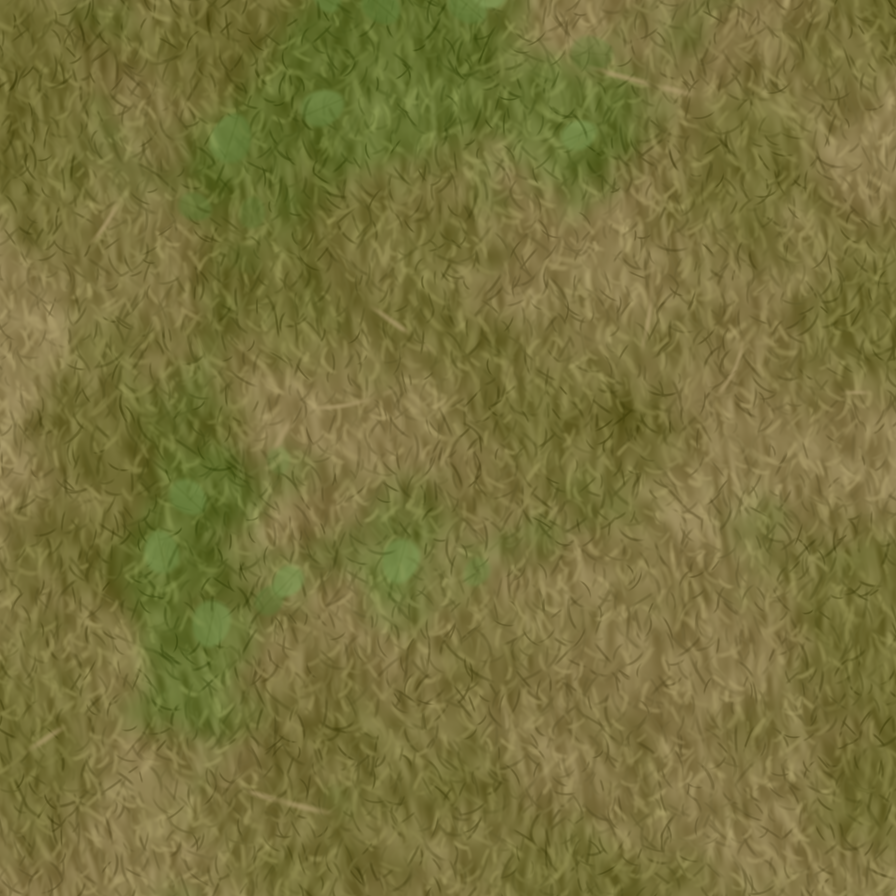
A WebGL 1 fragment shader for this texture:

```glsl
precision highp float;
// Dry, matted lawn with green weed patches, small round leaves and loose straw.
uniform vec2 u_resolution;

vec3 hash(vec2 p) {
  vec3 q = fract(p.xyx * vec3(0.1031, 0.1030, 0.0973));
  q += dot(q, q.yxz + 33.33);
  return fract((q.xxy + q.yzz) * q.zyx);
}

float noise(vec2 p) {
  vec2 i = floor(p), f = fract(p);
  f = f * f * (3.0 - 2.0 * f);
  return mix(mix(hash(i).x, hash(i + vec2(1, 0)).x, f.x),
             mix(hash(i + vec2(0, 1)).x, hash(i + vec2(1, 1)).x, f.x), f.y);
}

float fbm(vec2 p) {
  float sum = 0.0, gain = 0.53;
  for (int i = 0; i < 4; i++) {
    sum += gain * noise(p);
    p = mat2(1.6, 1.2, -1.2, 1.6) * p + 7.3;
    gain *= 0.5;
  }
  return sum;
}

// How much living green grows at a place, 0 to 1
float greenness(vec2 uv) {
  return smoothstep(0.51, 0.74, fbm(uv * 4.6 + 31.0));
}

// Coverage of a soft, bent stroke with faded tips
float stroke(vec2 p, float angle, float halfLength, float halfWidth, float bend) {
  vec2 dir = vec2(cos(angle), sin(angle));
  float t = dot(p, dir) / halfLength;
  float across = dot(p, vec2(-dir.y, dir.x)) + bend * halfLength * t * t;
  return (1.0 - smoothstep(0.0, halfWidth, abs(across)))
       * (1.0 - smoothstep(0.45, 1.0, abs(t)));
}

// One scattered layer of short blades, lighter or darker than the ground
vec3 addBlades(vec3 color, vec3 ground, vec2 uv, float cells, float seed) {
  vec2 p = uv * cells + seed * 3.7;
  vec2 cell = floor(p);
  for (int y = -1; y <= 1; y++) {
    for (int x = -1; x <= 1; x++) {
      vec2 id = cell + vec2(x, y);
      vec3 place = hash(id + seed * 57.0);
      vec3 look = hash(id + seed * 57.0 + 211.0);
      float angle = 1.65 + (place.z - 0.5) * 2.1 + (look.z - 0.5) * 0.9;
      float cover = stroke(p - id - place.xy, angle, mix(0.35, 0.75, look.x),
                           mix(0.09, 0.19, look.y), (look.z - 0.5) * 0.7);
      vec3 tone = mix(vec3(-0.16, -0.15, -0.13), vec3(0.14, 0.14, 0.12), look.y);
      color = mix(color, ground + tone, 0.62 * cover);
    }
  }
  return color;
}

// Rounded leaves that grow only in the green patches
vec3 addLeaves(vec3 color, vec2 uv) {
  vec2 p = uv * 12.0;
  vec2 cell = floor(p);
  for (int y = -1; y <= 1; y++) {
    for (int x = -1; x <= 1; x++) {
      vec2 id = cell + vec2(x, y);
      vec3 place = hash(id + 401.0);
      vec3 look = hash(id + 733.0);
      vec2 center = id + place.xy;
      float grows = step(0.35, look.x) * smoothstep(0.2, 0.5, greenness(center / 12.0));
      float angle = place.z * 6.28;
      vec2 dir = vec2(cos(angle), sin(angle));
      vec2 q = vec2(dot(p - center, dir), dot(p - center, vec2(-dir.y, dir.x)));
      q.y *= 1.25 + 0.6 * q.x;
      float radius = mix(0.17, 0.36, look.y);
      float cover = 1.0 - smoothstep(-0.06, 0.05, length(q) - radius);
      vec3 leaf = mix(vec3(0.36, 0.46, 0.20), vec3(0.50, 0.59, 0.33), look.z);
      leaf += 0.10 * q.y - 0.03 * (1.0 - smoothstep(0.0, 0.04, abs(q.y)));
      color = mix(color, leaf, 0.75 * grows * cover);
    }
  }
  return color;
}

// A few long pale stalks lying on top
vec3 addStraw(vec3 color, vec2 uv) {
  vec2 p = uv * 4.5 + 0.4;
  vec2 cell = floor(p);
  for (int y = -1; y <= 1; y++) {
    for (int x = -1; x <= 1; x++) {
      vec2 id = cell + vec2(x, y);
      vec3 place = hash(id + 911.0);
      vec3 look = hash(id + 127.0);
      float cover = stroke(p - id - place.xy, place.z * 3.14, mix(0.15, 0.42, look.x),
                           mix(0.018, 0.032, look.y), (look.y - 0.5) * 0.4);
      cover *= step(0.5, look.z) * smoothstep(0.1, 0.6, noise(uv * 45.0));
      color = mix(color, vec3(0.67, 0.60, 0.42), 0.7 * cover);
    }
  }
  return color;
}

void main() {
  vec2 uv = gl_FragCoord.xy / min(u_resolution.x, u_resolution.y);
  float green = greenness(uv);

  // Ground: olive to tan thatch, then green patches
  vec3 ground = mix(vec3(0.43, 0.41, 0.19), vec3(0.53, 0.47, 0.29),
                    smoothstep(0.3, 0.68, fbm(uv * 6.0 + 5.0)));
  ground = mix(ground, vec3(0.36, 0.42, 0.16), 0.85 * green);
  ground += 0.10 * (fbm(uv * 17.0 + 60.0) - 0.5);

  // Fine streaks that lean with a slow warp
  vec2 lean = uv + vec2(0.05 * noise(uv * 9.0) + 0.12 * uv.y, 0.0);
  vec3 color = ground + 0.15 * (noise(lean * vec2(120.0, 42.0)) - 0.5);

  // Matted blades, with leaves partly buried among them
  for (int i = 0; i < 5; i++) {
    color = addBlades(color, ground, uv, 30.0 + 4.0 * float(i), float(i) + 1.0);
  }
  color = addLeaves(color, uv);
  color = addBlades(color, mix(color, ground, 0.4), uv, 33.0, 8.0);
  color = addStraw(color, uv);
  gl_FragColor = vec4(color, 1.0);
}
```
